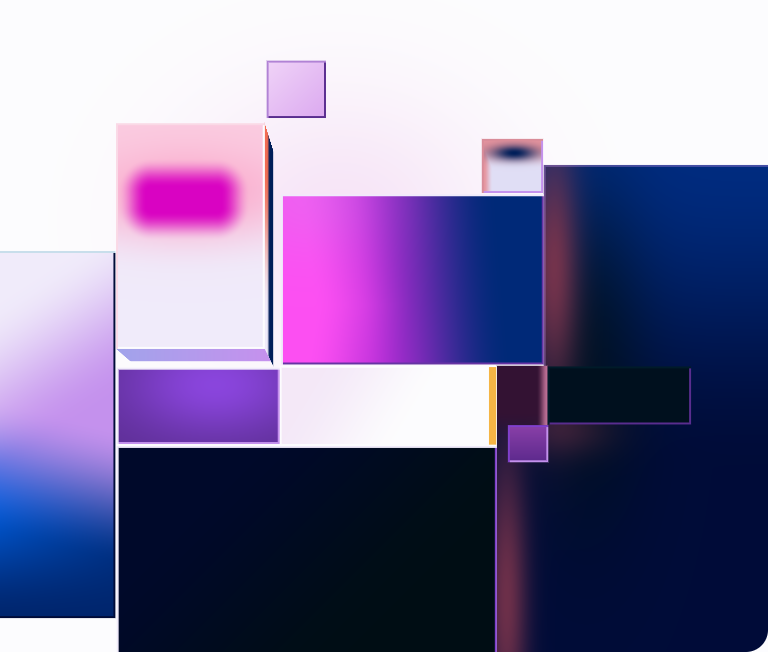
Reproduce this background procedurally as a Shadertoy shader.

```glsl
// Overlapping glass blocks in magenta, violet and navy on a pale backdrop.

// Canvas is 117.8 x 100 units; a panel is (left, bottom, right, top).
const vec2 CANVAS = vec2(117.8, 100.0);
const float CORNER = 3.4;
const float RIM = 0.3;

const vec4 LEFT_PANEL = vec4(-1.0, 5.2, 17.7, 61.5);
const vec4 RIGHT_PANEL = vec4(83.4, -1.0, 119.0, 74.7);
const vec4 RIGHT_FOOT = vec4(76.2, -1.0, 84.0, 43.9);
const vec4 BLACK_PANEL = vec4(17.9, -1.0, 76.2, 31.6);
const vec4 WHITE_BAR = vec4(42.9, 31.6, 76.2, 43.9);
const vec4 AMBER_STRIP = vec4(75.0, 31.8, 76.1, 43.7);
const vec4 VIOLET_BAR = vec4(17.9, 31.9, 42.9, 43.6);
const vec4 MAGENTA_PANEL = vec4(43.1, 44.1, 83.4, 70.2);
const vec4 TALL_BLOCK = vec4(17.8, 46.5, 40.6, 81.1);
const vec4 PINK_TILE = vec4(40.9, 81.9, 50.0, 90.7);
const vec4 SMALL_CUBE = vec4(73.9, 70.4, 83.3, 78.7);
const vec4 DARK_BAR = vec4(84.0, 34.9, 106.0, 43.8);
const vec4 PURPLE_TILE = vec4(77.9, 29.1, 84.1, 34.8);

const vec3 PAPER = vec3(0.99, 0.99, 0.995);
const vec3 FROST = vec3(0.94, 0.92, 0.98);
const vec3 LILAC = vec3(0.77, 0.57, 0.93);
const vec3 MAGENTA = vec3(0.85, 0.01, 0.76);
const vec3 PINK = vec3(0.99, 0.31, 0.95);
const vec3 ROSE = vec3(0.98, 0.60, 0.76);
const vec3 VIOLET = vec3(0.50, 0.25, 0.80);
const vec3 COBALT = vec3(0.0, 0.17, 0.50);
const vec3 AZURE = vec3(0.0, 0.35, 0.84);
const vec3 NAVY = vec3(0.0, 0.045, 0.22);
const vec3 INK = vec3(0.0, 0.065, 0.10);
const vec3 EMBER = vec3(0.50, 0.21, 0.30);
const vec3 AMBER = vec3(0.96, 0.71, 0.27);

float pixel;  // size of one pixel in canvas units

float cover(float d) { return clamp(d / pixel + 0.5, 0.0, 1.0); }

float fill(vec2 p, vec4 r) {
    vec2 a = p - r.xy, b = r.zw - p;
    return cover(min(min(a.x, a.y), min(b.x, b.y)));
}

float glow(vec2 p, vec2 center, vec2 size) {
    vec2 d = (p - center) / size;
    return exp(-dot(d, d));
}

vec2 local(vec2 p, vec4 r) { return (p - r.xy) / (r.zw - r.xy); }

// Lays a face with a lit rim (left, top) and a shaded rim (right, bottom).
void glass(inout vec3 col, vec2 p, vec4 r, vec3 face, vec3 lit, vec3 shade) {
    float shaded = 1.0 - cover(min(r.z - p.x, p.y - r.y) - RIM);
    float bright = 1.0 - cover(min(p.x - r.x, r.w - p.y) - RIM);
    face = mix(mix(face, shade, shaded), lit, bright);
    col = mix(col, face, fill(p, r));
}

void mainImage(out vec4 fragColor, in vec2 fragCoord) {
    vec2 p = fragCoord / iResolution.xy * CANVAS;
    pixel = CANVAS.y / iResolution.y;
    vec3 face;
    vec2 q;

    // Backdrop with a faint pink bloom
    vec3 col = mix(PAPER, vec3(0.96, 0.87, 0.96), 0.8 * glow(p, vec2(52.0, 66.0), vec2(24.0, 20.0)));

    // Left panel: frost through lilac into blue
    face = mix(COBALT * 0.85, AZURE, smoothstep(4.0, 25.0, p.y) * (1.0 - 0.035 * p.x));
    face = mix(face, LILAC, smoothstep(16.0, 37.0, p.y + 0.25 * p.x - 2.0));
    face = mix(face, FROST, smoothstep(34.0, 60.0, p.y - 0.65 * p.x + 6.0));
    glass(col, p, LEFT_PANEL, face, vec3(0.78, 0.87, 0.92), NAVY);

    // Right panel and its foot, with ember light along the inner edge
    face = mix(NAVY, COBALT, smoothstep(28.0, 77.0, p.y));
    face = mix(face, INK, 0.75 * glow(p, vec2(90.0, 45.0), vec2(9.0, 25.0)));
    face = mix(face, EMBER, 0.9 * glow(p, vec2(85.0, 59.0), vec2(3.7, 19.0)));
    face = mix(face, EMBER, 0.35 * glow(p, vec2(87.0, 34.0), vec2(7.0, 4.0)));
    face = mix(face, EMBER, 0.85 * glow(p, vec2(77.7, 8.0), vec2(3.2, 23.0)));
    glass(col, p, RIGHT_PANEL, face, mix(face, LILAC, 0.35), face);
    face = mix(face, vec3(0.20, 0.07, 0.20), smoothstep(32.0, 37.0, p.y));
    face = mix(face, ROSE, 0.7 * smoothstep(82.3, 84.0, p.x) * step(34.8, p.y));
    col = mix(col, face, fill(p, RIGHT_FOOT));

    // Lower blocks
    face = mix(NAVY * 0.75, INK * 0.8, smoothstep(15.0, 65.0, p.x - p.y + 10.0));
    glass(col, p, BLACK_PANEL, face, FROST, VIOLET);
    face = mix(vec3(0.955, 0.91, 0.97), PAPER, smoothstep(45.0, 66.0, p.x - 0.6 * (p.y - 38.0)));
    glass(col, p, WHITE_BAR, face, PAPER, PAPER);
    col = mix(col, AMBER, fill(p, AMBER_STRIP));
    face = mix(VIOLET * 0.72, VIOLET * 1.08, glow(p, vec2(33.0, 41.0), vec2(14.0, 8.0)));
    glass(col, p, VIOLET_BAR, face, FROST, LILAC);

    // Magenta panel fading to cobalt
    q = local(p, MAGENTA_PANEL);
    face = mix(PINK, vec3(0.70, 0.17, 0.84), smoothstep(0.12, 0.52, q.x + 0.1 * abs(q.y - 0.35)));
    face = mix(face, COBALT * 0.94, smoothstep(0.32, 0.88, q.x + 0.06 * q.y));
    face = mix(face, LILAC, 0.25 * glow(q, vec2(0.12, 1.0), vec2(0.3, 0.35)));
    glass(col, p, MAGENTA_PANEL, face, FROST, VIOLET * 0.8);

    // Tall block: slanted side and underside, then the front
    float run = p.x - TALL_BLOCK.z;
    float drop = TALL_BLOCK.y - p.y;
    float side = cover(run) * cover(1.3 - run) * cover(TALL_BLOCK.w - 3.2 * run - p.y) * cover(2.0 * run - drop);
    face = mix(mix(FROST, vec3(0.95, 0.42, 0.32), smoothstep(52.0, 75.0, p.y)), COBALT * 0.7, smoothstep(0.35, 0.8, run));
    col = mix(col, face, side);
    float under = cover(drop) * cover(1.9 - drop) * cover(p.x - TALL_BLOCK.x - 1.15 * drop) * cover(0.5 * drop - run);
    col = mix(col, mix(vec3(0.63, 0.64, 0.92), LILAC, local(p, TALL_BLOCK).x), under);
    face = mix(FROST, vec3(0.98, 0.80, 0.88), smoothstep(58.0, 74.0, p.y));
    face = mix(face, ROSE, 0.75 * glow(p, vec2(28.5, 70.0), vec2(14.0, 6.5)));
    vec2 blob = max(abs(p - vec2(28.2, 69.4)) - vec2(5.0, 1.2), 0.0);
    face = mix(face, MAGENTA, 1.0 - smoothstep(0.6, 5.2, length(blob)));
    glass(col, p, TALL_BLOCK, face, vec3(0.98, 0.85, 0.90), PAPER);

    // Floating tiles
    q = local(p, PINK_TILE);
    face = mix(vec3(0.86, 0.66, 0.94), vec3(0.94, 0.83, 0.97), 0.5 * (q.y + 1.0 - q.x));
    glass(col, p, PINK_TILE, face, LILAC * 0.9, VIOLET * 0.7);
    q = local(p, SMALL_CUBE);
    face = mix(vec3(0.88, 0.87, 0.96), vec3(0.90, 0.58, 0.62), max(smoothstep(0.45, 0.85, q.y), 1.0 - smoothstep(0.03, 0.18, q.x)));
    face = mix(face, COBALT * 0.7, glow(q, vec2(0.53, 0.74), vec2(0.36, 0.14)));
    glass(col, p, SMALL_CUBE, face, vec3(0.85, 0.55, 0.60), LILAC);
    glass(col, p, DARK_BAR, mix(INK, NAVY, 0.15), INK * 1.6, VIOLET * 0.7);
    face = mix(vec3(0.36, 0.16, 0.55), vec3(0.54, 0.25, 0.66), local(p, PURPLE_TILE).y);
    glass(col, p, PURPLE_TILE, face, VIOLET, LILAC);

    // Rounded canvas corners
    vec2 c = abs(p - 0.5 * CANVAS) - 0.5 * CANVAS + CORNER;
    col = mix(PAPER, col, cover(CORNER - length(max(c, 0.0))));
    fragColor = vec4(col, 1.0);
}
```
